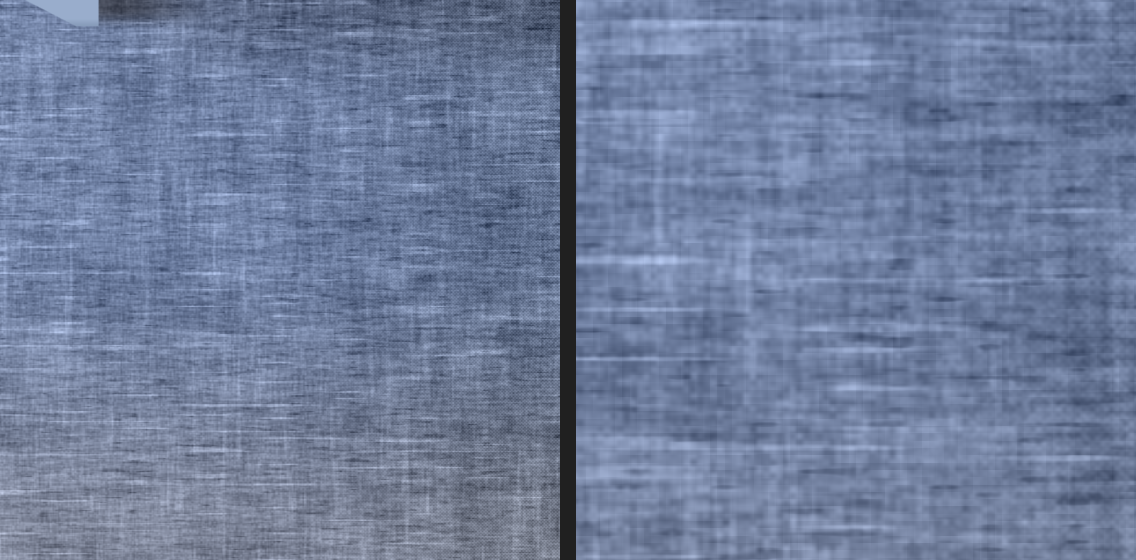
Left, the full canvas; right, a detail of the centre.
Write a WebGL 1 fragment shader that draws this texture.

```glsl
precision highp float;
// Blue-grey slubbed linen weave under soft light, with a pale bar at the top edge.
uniform vec2 u_resolution;

#define THREADS 230.0
#define WEFT_CONTRAST 0.19
#define WARP_CONTRAST 0.11
#define GRAIN_CONTRAST 0.09
#define BLOTCH_CONTRAST 0.07
#define SLUB_LIGHT 0.15
#define FLECK_DARK 0.11
#define BLUE_CLOTH vec3(0.435, 0.502, 0.640)
#define GREY_CLOTH vec3(0.492, 0.520, 0.597)
#define BAR_COLOR vec3(0.60, 0.68, 0.80)
#define SHADOW_COLOR vec3(0.24, 0.25, 0.29)

float hash(vec2 p) {
  vec3 q = fract(vec3(p.xyx) * 0.1031);
  q += dot(q, q.yzx + 33.33);
  return fract((q.x + q.y) * q.z);
}

float noise(vec2 p) {
  vec2 cell = floor(p);
  vec2 f = fract(p);
  f = f * f * (3.0 - 2.0 * f);
  float low = mix(hash(cell), hash(cell + vec2(1.0, 0.0)), f.x);
  float high = mix(hash(cell + vec2(0.0, 1.0)), hash(cell + vec2(1.0, 1.0)), f.x);
  return mix(low, high, f.y);
}

// Threads running along x: tone varies quickly across and slowly along them.
float threads(vec2 p, float along, float seed) {
  float shift = hash(vec2(floor(p.y * THREADS), seed)) * 0.4;
  float fine = noise(vec2(p.x * along, p.y * THREADS) + seed);
  float broken = noise(vec2((p.x + shift) * along * 2.7, p.y * THREADS * 0.8) + seed * 2.0);
  return 0.55 * fine + 0.45 * broken - 0.5;
}

// Sparse thick yarn sections with soft tapering ends.
float slubs(vec2 p, float along, float across, float seed) {
  float body = noise(vec2(p.x * along, p.y * across) + seed);
  float fray = noise(vec2(p.x * along * 6.0, p.y * across) + seed * 3.0);
  return smoothstep(0.72, 0.98, body) * (0.55 + 0.65 * fray);
}

float weave(vec2 p) {
  vec2 turned = p.yx;
  float tone = WEFT_CONTRAST * threads(p, 24.0, 11.0);
  tone += WARP_CONTRAST * threads(turned, 20.0, 47.0);
  tone += GRAIN_CONTRAST * (noise(p * THREADS * 1.1 + 83.0) - 0.5);

  // Uneven yarn density: cloudy patches and faint wide bands.
  tone += BLOTCH_CONTRAST * (noise(p * 13.0 + 5.0) - 0.5);
  tone += 0.05 * (noise(p * vec2(5.0, 48.0) + 29.0) - 0.5);
  tone += 0.06 * (noise(p * vec2(46.0, 6.0) + 61.0) - 0.5);

  // Light slubs in both directions, dark gaps along the weft.
  tone += SLUB_LIGHT * slubs(p, 8.0, 170.0, 17.0);
  tone += SLUB_LIGHT * 0.45 * slubs(turned, 9.0, 110.0, 71.0);
  tone -= FLECK_DARK * slubs(p, 38.0, 215.0, 37.0);

  // The interlacing is easiest to see towards the right.
  vec2 knots = sin(p * THREADS * 4.7);
  tone += 0.045 * smoothstep(0.45, 1.0, p.x) * knots.x * knots.y;
  return tone;
}

vec3 litCloth(vec2 p) {
  vec3 cloth = mix(GREY_CLOTH, BLUE_CLOTH, smoothstep(0.0, 0.58, p.y));
  cloth += 0.025 * (1.0 - smoothstep(0.0, 0.35, p.x));
  cloth -= vec3(0.05, 0.055, 0.075) * smoothstep(0.5, 1.0, p.x);
  float topFade = smoothstep(0.82, 1.0, p.y) * smoothstep(0.1, 0.5, p.x);
  return cloth - vec3(0.07, 0.085, 0.11) * topFade;
}

// Signed distance to the slanted end of the bar, negative inside.
float barDistance(vec2 p) {
  float slope = dot(p - vec2(0.045, 1.0), normalize(vec2(-0.46, -0.89)));
  float foot = 0.953 - p.y;
  float side = p.x - 0.176;
  return max(max(slope, foot), side);
}

void main() {
  vec2 p = gl_FragCoord.xy / u_resolution;
  float pixel = 1.0 / min(u_resolution.x, u_resolution.y);

  float tone = weave(p) - 0.005;
  vec3 color = litCloth(p) + tone * vec3(0.97, 1.0, 1.06);

  // Shadow cast to the right of the bar.
  float shadow = smoothstep(0.945, 0.985, p.y) * smoothstep(0.165, 0.18, p.x);
  shadow *= 1.0 - smoothstep(0.2, 0.42, p.x);
  color = mix(color, SHADOW_COLOR + 0.5 * tone, 0.8 * shadow);

  // Bar with a slightly darker lower face.
  float barMask = 1.0 - smoothstep(-pixel, pixel, barDistance(p));
  vec3 bar = BAR_COLOR - 0.07 * (1.0 - smoothstep(0.953, 0.968, p.y));
  color = mix(color, bar, barMask);

  gl_FragColor = vec4(clamp(color, 0.0, 1.0), 1.0);
}
```
